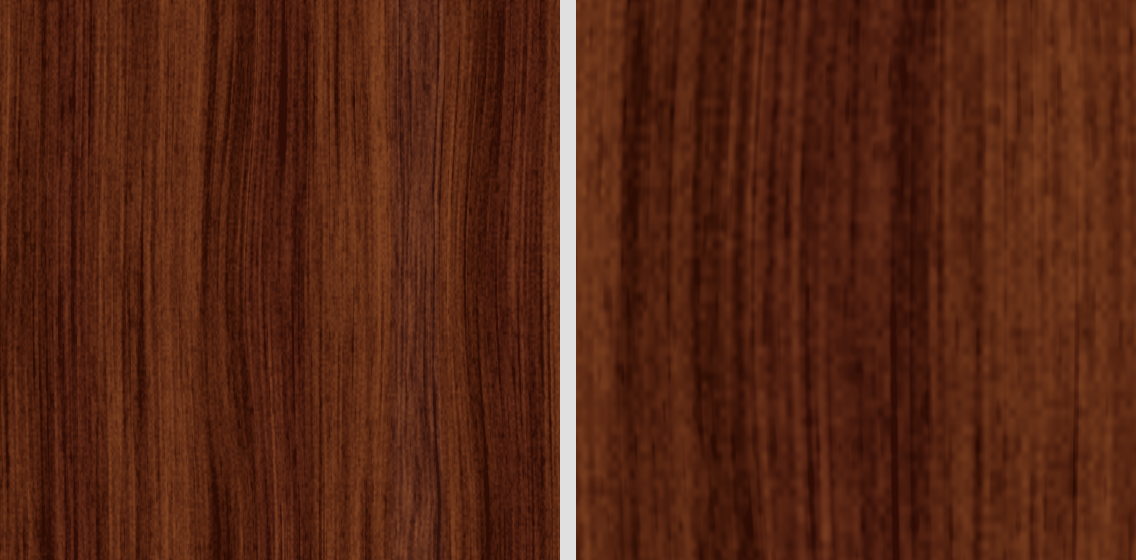
Left: the whole. Right: its middle third, enlarged.
Give the GLSL for this texture, as a Shadertoy shader.

```glsl
// Dark rosewood veneer: broad vertical bands of brown, bowed gently along
// the height, overlaid with stretched noise for grain lines, pores and
// fibres, then coloured through a ramp from near-black to orange brown.

float hash(vec2 p) {
    vec3 q = fract(vec3(p.xyx) * 0.1031);
    q += dot(q, q.yzx + 33.33);
    return fract((q.x + q.y) * q.z);
}

float noise(vec2 p) {
    vec2 cell = floor(p), f = fract(p);
    f = f * f * (3.0 - 2.0 * f);
    return mix(mix(hash(cell), hash(cell + vec2(1, 0)), f.x),
               mix(hash(cell + vec2(0, 1)), hash(cell + vec2(1, 1)), f.x), f.y);
}

// Noise centred on zero
float grain(vec2 p) { return noise(p) - 0.5; }

// Soft-edged vertical stripe between two positions
float band(float x, float left, float right, float soft) {
    return smoothstep(left - soft, left + soft, x)
         * (1.0 - smoothstep(right - soft, right + soft, x));
}

float bump(float x, float centre, float width) {
    float d = (x - centre) / width;
    return exp(-d * d);
}

// Broad light and dark figure of the veneer
float figure(float x) {
    float tone = 0.47;
    tone -= 0.14 * band(x, 0.055, 0.170, 0.006);
    tone -= 0.14 * bump(x, 0.072, 0.016);
    tone += 0.19 * band(x, 0.172, 0.222, 0.006);
    tone -= 0.03 * band(x, 0.222, 0.280, 0.010);
    tone += 0.23 * band(x, 0.282, 0.364, 0.006);
    tone -= 0.23 * bump(x, 0.376, 0.007);
    tone -= 0.22 * bump(x, 0.428, 0.014);
    tone -= 0.11 * band(x, 0.420, 0.550, 0.012);
    tone += 0.13 * band(x, 0.555, 0.700, 0.012);
    tone += 0.16 * bump(x, 0.680, 0.022);
    tone += 0.02 * band(x, 0.700, 0.790, 0.004);
    tone += 0.08 * band(x, 0.792, 0.835, 0.005);
    tone -= 0.14 * band(x, 0.845, 0.970, 0.007);
    tone -= 0.18 * bump(x, 0.860, 0.017);
    tone += 0.13 * smoothstep(0.968, 0.978, x);
    return tone;
}

vec3 woodColor(float tone) {
    vec3 umber    = vec3(0.175, 0.045, 0.008);
    vec3 chestnut = vec3(0.325, 0.132, 0.060);
    vec3 amber    = vec3(0.465, 0.235, 0.115);
    return tone < 0.5 ? mix(umber, chestnut, tone * 2.0)
                      : mix(chestnut, amber, tone * 2.0 - 1.0);
}

void mainImage(out vec4 fragColor, in vec2 fragCoord) {
    vec2 uv = fragCoord / iResolution.xy;

    // Bow the growth lines sideways, most strongly near the dark streaks
    float bow = 0.003 + 0.010 * (bump(uv.x, 0.42, 0.07) + bump(uv.x, 0.86, 0.07))
              - 0.007 * bump(uv.x, 0.66, 0.09);
    float x = uv.x - bow * cos(6.2832 * uv.y);
    x += 0.002 * grain(vec2(uv.x * 7.0, uv.y * 3.0 + 5.0));

    // The mauve strip has wavier fibres than the rest
    float mauve = band(x, 0.700, 0.788, 0.004);
    float wavy = x + mauve * 0.006 * grain(vec2(uv.x * 30.0, uv.y * 9.0));

    // Long grain lines, from wide to narrow
    float tone = figure(x);
    tone += 0.11 * grain(vec2(x * 45.0, uv.y * 1.2));
    tone += 0.26 * grain(vec2(wavy * 115.0 + 17.0, uv.y * 2.0));
    tone += 0.44 * grain(vec2(wavy * 230.0 + 41.0, uv.y * 3.5));

    // Thin dark veins and sparse orange threads
    float vein = smoothstep(0.68, 0.92, noise(vec2(wavy * 175.0 + 71.0, uv.y * 2.5)));
    float thread = smoothstep(0.70, 0.92, noise(vec2(x * 160.0 + 93.0, uv.y * 1.5)));
    tone += 0.22 * thread - 0.34 * vein;

    // Short fibres, open pores and fine speckle
    float fibre = grain(vec2(wavy * 210.0 + 7.0, uv.y * 18.0));
    float pore = smoothstep(0.68, 0.95, noise(vec2(wavy * 260.0, uv.y * 45.0)));
    tone += (0.20 + 0.22 * mauve) * fibre - 0.22 * pore;
    tone += 0.30 * grain(vec2(x * 270.0, uv.y * 190.0));

    // Small dark flecks repeat across the sheet, mirrored top to bottom
    vec2 fleck = vec2(mod(x + 0.075, 0.4) - 0.2, abs(uv.y - 0.5) - 0.315);
    tone -= 0.35 * exp(-dot(fleck * vec2(300, 80), fleck * vec2(300, 80)));

    vec3 color = woodColor(clamp(tone + 0.08, 0.02, 1.12));
    color += mauve * vec3(0.010, 0.018, 0.030);

    // Reddish cast inside the darker bands
    float reddish = band(x, 0.09, 0.17, 0.02) + band(x, 0.45, 0.55, 0.02)
                  + band(x, 0.88, 0.97, 0.02);
    color += reddish * vec3(0.006, 0.000, 0.008);
    fragColor = vec4(color, 1.0);
}
```
